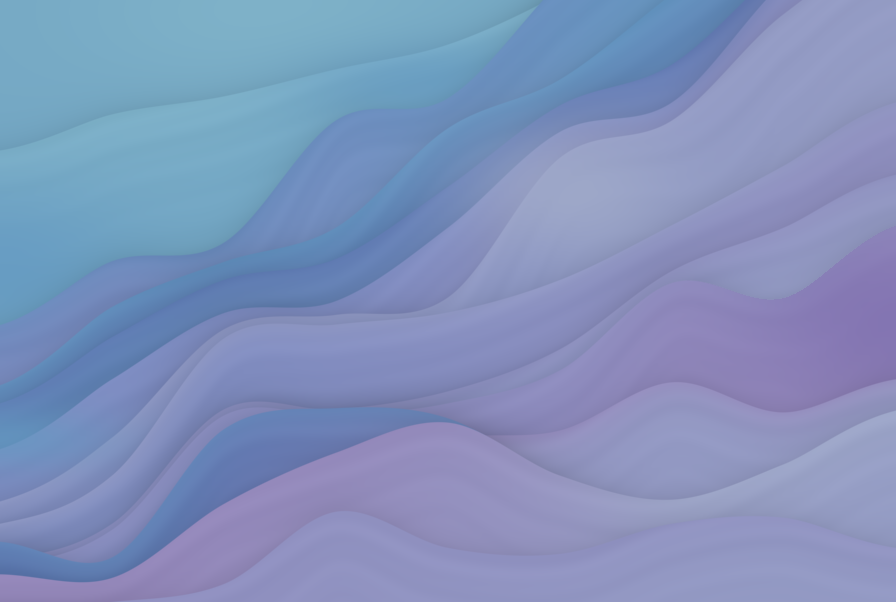
Give the GLSL for this background, as a WebGL 1 fragment shader.

```glsl
precision highp float;

uniform vec2 u_resolution;

const vec3 TEAL = vec3(0.46, 0.66, 0.77);
const vec3 AQUA = vec3(0.51, 0.71, 0.79);
const vec3 SKY = vec3(0.39, 0.60, 0.76);
const vec3 BLUE = vec3(0.39, 0.54, 0.73);
const vec3 DEEP = vec3(0.36, 0.46, 0.69);
const vec3 PERIWINKLE = vec3(0.49, 0.55, 0.76);
const vec3 LAVENDER = vec3(0.56, 0.56, 0.75);
const vec3 MAUVE = vec3(0.58, 0.53, 0.73);
const vec3 VIOLET = vec3(0.50, 0.44, 0.69);
const vec3 MIST = vec3(0.58, 0.61, 0.77);
const vec3 PALE = vec3(0.63, 0.67, 0.79);

const float KNOT_SPANS = 8.0;
const float SHADOW = 0.07;
const float SHADOW_REACH = 0.022;
const float STRAND = 0.010;
const float STRAND_DENSITY = 85.0;
const float STRAND_FADE = 7.0;
const float SLOPE_STEP = 0.004;

// Cubic interpolation kernel, in units of the knot spacing
float kernel(float t) {
  t = abs(t);
  float core = 1.0 + t * t * (1.5 * t - 2.5);
  float tail = 2.0 + t * (t * (2.5 - 0.5 * t) - 4.0);
  return t < 1.0 ? core : (t < 2.0 ? tail : 0.0);
}

// Weights of nine evenly spaced knots at x in 0..1
mat3 knotWeights(float x) {
  mat3 w;
  float total = 0.0;
  for (int i = 0; i < 3; i++) {
    vec3 t = vec3(0.0, 1.0, 2.0) + 3.0 * float(i) - x * KNOT_SPANS;
    w[i] = vec3(kernel(t.x), kernel(t.y), kernel(t.z));
    total += dot(w[i], vec3(1.0));
  }
  return w / total;
}

float blend(mat3 w, mat3 h) {
  return dot(w[0], h[0]) + dot(w[1], h[1]) + dot(w[2], h[2]);
}

mat3 weightsHere, weightsAhead;
vec2 uv;
float aspect;

// Silky sheet filling everything below a curve
vec3 fold(vec3 under, mat3 heights, vec3 left, vec3 right, vec3 rim, float reach) {
  float top = blend(weightsHere, heights);
  float slope = (blend(weightsAhead, heights) - top) / (SLOPE_STEP * aspect);
  float depth = (top - uv.y) / sqrt(1.0 + slope * slope);
  float inside = max(depth, 0.0);

  vec3 body = mix(left, right, smoothstep(0.0, 1.0, uv.x));
  body = mix(body, rim, 0.7 * exp(-inside / reach));

  // Fine strands that follow the edge
  float phase = depth * STRAND_DENSITY + 1.5 * sin(uv.x * 7.0 + top * 5.0);
  float strands = sin(phase) + 0.5 * sin(phase * 2.3 + uv.x * 9.0);
  body += STRAND * strands * exp(-inside * STRAND_FADE);

  under *= 1.0 - SHADOW * exp(min(depth, 0.0) / SHADOW_REACH);
  float soft = 0.9 / u_resolution.y;
  return mix(under, body, smoothstep(-soft, soft, depth));
}

vec3 glow(vec3 col, vec3 tint, vec2 center, vec2 size, float amount) {
  vec2 q = (uv - center) / size;
  return mix(col, tint, amount * exp(-dot(q, q)));
}

void main() {
  uv = gl_FragCoord.xy / u_resolution;
  aspect = u_resolution.x / u_resolution.y;
  weightsHere = knotWeights(uv.x);
  weightsAhead = knotWeights(uv.x + SLOPE_STEP);

  // Teal sheets, upper left
  vec3 col = glow(TEAL, AQUA, vec2(0.3, 0.98), vec2(0.22, 0.15), 0.7);
  col = fold(col, mat3(0.75, 0.81, 0.84, 0.885, 0.926, 1.01, 1.12, 1.21, 1.31),
    TEAL, SKY, AQUA, 0.12);
  col = glow(col, SKY, vec2(0.0, 0.55), vec2(0.16, 0.15), 0.8);
  col = glow(col, SKY, vec2(0.48, 0.86), vec2(0.14, 0.07), 0.6);

  // Blue folds
  col = fold(col, mat3(0.46, 0.566, 0.597, 0.80, 0.837, 1.03, 1.21, 1.4, 1.5),
    PERIWINKLE, SKY, BLUE, 0.05);
  col = fold(col, mat3(0.36, 0.49, 0.565, 0.622, 0.787, 0.868, 1.01, 1.15, 1.3),
    DEEP, BLUE, SKY, 0.06);
  col = fold(col, mat3(0.33, 0.44, 0.535, 0.57, 0.69, 0.825, 0.893, 1.06, 1.2),
    BLUE, PERIWINKLE, DEEP, 0.05);

  // Lavender ridge and pale slope
  col = fold(col, mat3(0.254, 0.37, 0.48, 0.50, 0.622, 0.781, 0.83, 1.03, 1.16),
    PERIWINKLE, LAVENDER, PERIWINKLE, 0.04);
  col = fold(col, mat3(0.167, 0.273, 0.453, 0.477, 0.506, 0.738, 0.80, 0.977, 1.08),
    PERIWINKLE, MIST, MIST, 0.04);
  col = glow(col, PALE, vec2(0.64, 0.68), vec2(0.12, 0.11), 0.8);
  col = glow(col, SKY, vec2(0.0, 0.27), vec2(0.12, 0.05), 0.7);

  // Central lavender sheets and violet hollow
  col = fold(col, mat3(0.13, 0.21, 0.438, 0.461, 0.481, 0.535, 0.626, 0.725, 0.83),
    PERIWINKLE, LAVENDER, MIST, 0.03);
  col = fold(col, mat3(0.07, 0.13, 0.32, 0.32, 0.35, 0.42, 0.55, 0.622, 0.71),
    PERIWINKLE, MIST, LAVENDER, 0.05);
  col = fold(col, mat3(0.06, 0.12, 0.31, 0.31, 0.33, 0.385, 0.53, 0.505, 0.625),
    PERIWINKLE, MAUVE, LAVENDER, 0.07);
  col = glow(col, VIOLET, vec2(1.0, 0.47), vec2(0.17, 0.15), 0.8 * step(uv.y, blend(weightsHere,
    mat3(0.06, 0.12, 0.31, 0.31, 0.33, 0.385, 0.53, 0.505, 0.625))));
  col = fold(col, mat3(0.0, 0.0, 0.1, 0.2, 0.27, 0.285, 0.365, 0.315, 0.37),
    LAVENDER, MIST, MAUVE, 0.03);

  // Blue lobe and foreground sheets
  col = fold(col, mat3(0.10, 0.074, 0.287, 0.322, 0.305, 0.2, 0.1, 0.1, 0.1),
    DEEP, MAUVE, BLUE, 0.04);
  col = fold(col, mat3(0.046, 0.04, 0.163, 0.248, 0.298, 0.21, 0.17, 0.229, 0.318),
    MAUVE, MIST, mix(MAUVE, PALE, smoothstep(0.45, 0.8, uv.x)), 0.07);
  col = fold(col, mat3(-0.01, 0.0, 0.03, 0.15, 0.09, 0.08, 0.13, 0.14, 0.09),
    LAVENDER, MIST, LAVENDER, 0.06);

  gl_FragColor = vec4(col, 1.0);
}
```
